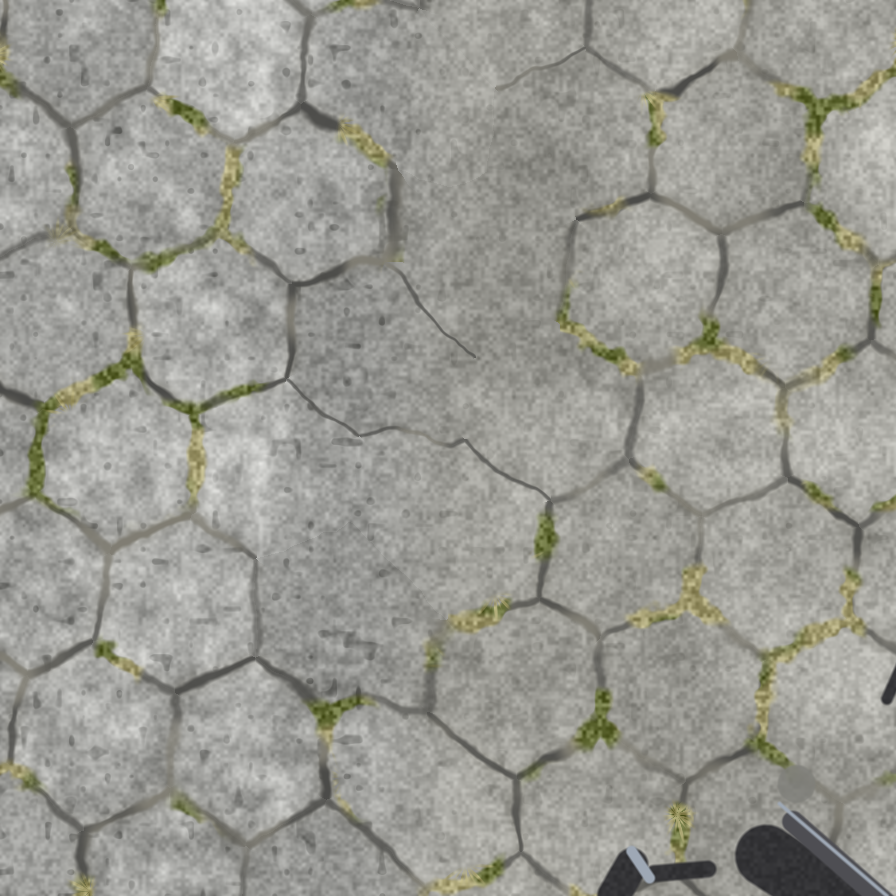
Reproduce this texture procedurally as a WebGL 1 fragment shader.

```glsl
precision highp float;
// Worn hexagonal concrete pavers with a cast strip, mossy joints and a dark metal foot.
uniform vec2 u_resolution;

const float PAVER = 0.176;               // paver width in canvas units
const float ROW = 0.87;                  // row pitch in paver widths
const float TILT = 0.09;                 // rotation of the rows
const vec2 ANCHOR = vec2(0.234, 0.635);  // centre of paver (0, 0)
const vec2 RIGHT_SHIFT = vec2(0.033, -0.06);
const float JOINT_WIDTH = 0.0058;
const float GRAIN = 0.20;
const vec3 CONCRETE = vec3(0.655, 0.655, 0.638);
const vec3 DIRT = vec3(0.50, 0.49, 0.45);
const vec3 GAP = vec3(0.29, 0.29, 0.28);
const vec3 MOSS = vec3(0.37, 0.41, 0.17);
const vec3 STRAW = vec3(0.66, 0.63, 0.43);
const vec3 METAL = vec3(0.17, 0.17, 0.18);
const vec3 GLINT = vec3(0.62, 0.66, 0.71);

float hash(vec2 p) {
  vec3 a = fract(p.xyx * vec3(0.1031, 0.1030, 0.0973));
  a += dot(a, a.yzx + 33.33);
  return fract((a.x + a.y) * a.z);
}

float noise(vec2 p) {
  vec2 i = floor(p), f = fract(p);
  f = f * f * (3.0 - 2.0 * f);
  return mix(mix(hash(i), hash(i + vec2(1, 0)), f.x),
             mix(hash(i + vec2(0, 1)), hash(i + vec2(1, 1)), f.x), f.y);
}

float fbm(vec2 p) {
  float sum = 0.0, amp = 0.533;
  for (int i = 0; i < 4; i++) {
    sum += amp * noise(p);
    p = mat2(1.6, 1.2, -1.2, 1.6) * p + 7.3;
    amp *= 0.5;
  }
  return sum;
}

float segment(vec2 p, vec2 a, vec2 b) {
  vec2 ab = b - a;
  return length(p - a - ab * clamp(dot(p - a, ab) / dot(ab, ab), 0.0, 1.0));
}

// Lattice id (x, row) of the paver at grid offset o from point q.
vec2 cellId(vec2 q, vec2 o) {
  float row = floor(q.y / ROW + 0.5) + o.y;
  float shift = 0.5 * mod(row, 2.0);
  return vec2(floor(q.x - shift + 0.5) + o.x + shift, row);
}

vec2 cellCentre(vec2 id) {
  vec2 jitter = vec2(hash(id * 2.0 + 51.0), hash(id * 2.0 + 97.0)) - 0.5;
  return vec2(id.x, id.y * ROW) + 0.13 * jitter;
}

// 1 where a paver belongs to the cast concrete strip.
float inStrip(vec2 id) {
  return step(abs(id.x - 1.3 - 0.12 * id.y), 0.75) * step(-2.5, id.y);
}

// Dry grass blades radiating from scattered points.
float tufts(vec2 p) {
  vec2 g = p * 11.0;
  float cover = 0.0;
  for (int j = -1; j <= 1; j++) for (int i = -1; i <= 1; i++) {
    vec2 id = floor(g) + vec2(i, j);
    vec2 d = g - id - vec2(hash(id + 11.0), hash(id + 23.0));
    float angle = atan(d.y, d.x);
    float reach = 0.17 + 0.17 * sin(angle * 13.0 + 9.0 * hash(id)) * sin(angle * 5.0 + id.x);
    float here = step(0.45, hash(id + 37.0));
    cover = max(cover, here * (1.0 - smoothstep(reach - 0.08, reach + 0.06, length(d))));
  }
  return cover;
}

void main() {
  vec2 p = gl_FragCoord.xy / min(u_resolution.x, u_resolution.y);
  float aa = 1.5 / min(u_resolution.x, u_resolution.y);
  float right = smoothstep(0.38, 0.54, p.x);

  // Tilted paver lattice with ragged edges
  vec2 along = vec2(cos(TILT), -sin(TILT));
  vec2 r = p - ANCHOR - RIGHT_SHIFT * right;
  vec2 q = vec2(dot(r, along), dot(r, vec2(-along.y, along.x))) / PAVER;
  q += 0.12 * (vec2(fbm(p * 20.0), fbm(p * 20.0 + 40.0)) - 0.5);

  // Nearest paver, then the closest joint and the neighbour across it
  vec2 home = vec2(0.0), other = vec2(0.0);
  float best = 9.0, edge = 9.0;
  for (int j = -1; j <= 1; j++) for (int i = -1; i <= 1; i++) {
    vec2 id = cellId(q, vec2(i, j));
    float d = length(cellCentre(id) - q);
    if (d < best) { best = d; home = id; }
  }
  vec2 toHome = cellCentre(home) - q;
  for (int j = -1; j <= 1; j++) for (int i = -1; i <= 1; i++) {
    vec2 id = cellId(q, vec2(i, j));
    vec2 toCell = cellCentre(id) - q;
    vec2 gap = toCell - toHome;
    float d = dot(0.5 * (toHome + toCell), gap / max(length(gap), 0.001));
    if (length(gap) > 0.01 && d < edge) { edge = d; other = id; }
  }
  edge *= PAVER;

  // Mottled, grainy concrete
  float mottle = fbm(p * 38.0), blotch = fbm(p * 8.0 + 3.0), fine = noise(p * 230.0);
  float tone = 0.19 * (blotch - 0.5) + mix(0.36, 0.16, right) * (mottle - 0.5);
  tone += GRAIN * (0.65 * fine + 0.35 * noise(p * 120.0 + 9.0) - 0.5);
  tone += 0.06 * (hash(home * 2.0 + 71.0) - 0.5) + 0.015 - 0.025 * right;
  float lichen = pow(hash(home * 2.0 + 19.0), 4.0) * (1.0 - right);
  float strip = inStrip(home);
  float stain = strip * (1.0 - smoothstep(0.03, 0.10, abs(p.x - 0.32 - 0.12 * p.y)));
  float patches = smoothstep(0.42, 0.58, 0.6 * mottle + 0.4 * blotch);
  tone -= 0.16 * max(stain, lichen) * patches;
  tone -= 0.13 * smoothstep(0.80, 0.92, noise(p * 75.0 + 5.0)) * (1.0 - 0.6 * right);
  vec3 color = CONCRETE + tone + vec3(0.004, 0.0, -0.012) * (right - 0.4);

  // Joints: open, dirt filled, or a thin crack inside the strip
  float pairHash = hash((home + other) * 2.0 + 131.0);
  float bothStrip = strip * inStrip(other);
  float strength = mix(0.45 + 0.55 * pairHash, 0.7 * step(0.68, pairHash), bothStrip);
  float width = JOINT_WIDTH * mix(1.0, 0.4, bothStrip) * (0.45 + 0.9 * noise(p * 45.0 + 17.0));
  float core = strength * (1.0 - smoothstep(width * 0.3, width + aa, edge));
  float halo = strength * exp(-edge / 0.007) * (1.0 - 0.7 * bothStrip);
  color = mix(color, DIRT + 0.6 * tone, 0.6 * halo);
  color = mix(color, mix(DIRT, GAP, smoothstep(0.25, 0.6, noise(p * 17.0 + 60.0))), core);

  // Moss and dry grass, denser on the right
  float growth = smoothstep(0.56, 0.72, noise(p * 15.0 + 80.0) + 0.12 * right) * (1.0 - bothStrip);
  float clump = 0.003 + 0.013 * noise(p * 85.0 + 31.0);
  float moss = growth * (1.0 - smoothstep(clump * 0.5, clump + aa, edge));
  float dry = smoothstep(0.35, 0.65, noise(p * 24.0 + 13.0));
  color = mix(color, mix(MOSS, STRAW, dry) + 0.35 * (fine - 0.5), 0.85 * moss);
  float grass = tufts(p) * (1.0 - smoothstep(0.006, 0.018, edge)) * growth;
  color = mix(color, STRAW + 0.3 * (fine - 0.5), 0.8 * grass);

  // Dark metal foot with its shadow and bright rim at the lower right
  float disc = length(p - vec2(0.889, 0.125)) - 0.021;
  color = mix(color, vec3(0.50, 0.50, 0.48), 0.8 * (1.0 - smoothstep(-aa, aa, disc)));
  float foot = segment(p, vec2(0.855, 0.045), vec2(0.97, -0.03)) - 0.034;
  foot = min(foot, segment(p, vec2(0.685, 0.0), vec2(0.705, 0.035)) - 0.018);
  foot = min(foot, segment(p, vec2(0.73, 0.025), vec2(0.79, 0.03)) - 0.009);
  foot = min(foot, segment(p, vec2(0.99, 0.22), vec2(1.01, 0.265)) - 0.006);
  color = mix(color, METAL + 0.06 * fine, 1.0 - smoothstep(-aa, aa * 1.5, foot));
  float bar = segment(p, vec2(0.885, 0.083), vec2(1.0, -0.018)) - 0.012;
  color = mix(color, METAL * 1.8, 1.0 - smoothstep(-aa, aa, bar));
  float rim = min(segment(p, vec2(0.870, 0.103), vec2(0.99, 0.0)) - 0.002,
                  segment(p, vec2(0.705, 0.05), vec2(0.725, 0.02)) - 0.006);
  color = mix(color, GLINT, 1.0 - smoothstep(-aa, aa, rim));

  gl_FragColor = vec4(clamp(color, 0.0, 1.0), 1.0);
}
```
